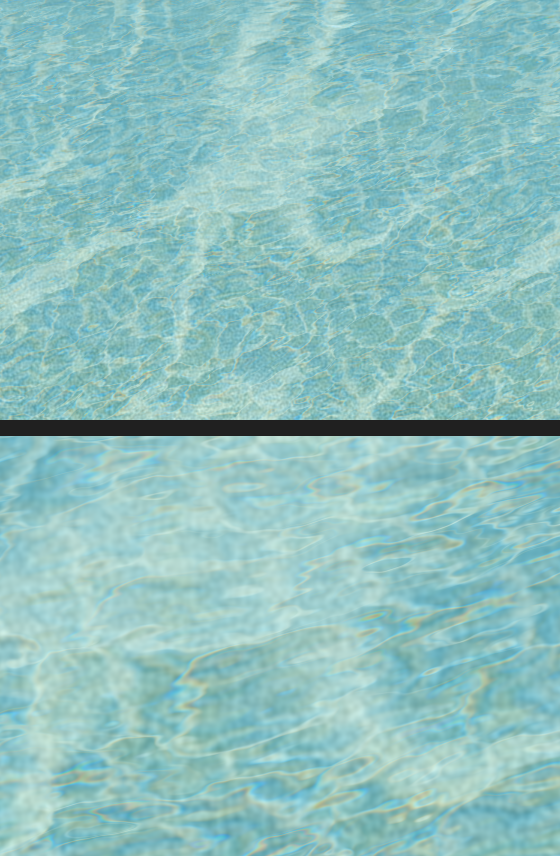
Top, the full canvas; bottom, a detail of the centre.
Reproduce this texture procedurally as a Shadertoy shader.

```glsl
const vec3 DEEP = vec3(0.405, 0.675, 0.718);
const vec3 PALE = vec3(0.750, 0.875, 0.845);
const vec3 SAND_SHIFT = vec3(0.035, 0.005, -0.062);
const vec3 SKY_SHIFT = vec3(0.02, 0.03, 0.07);
const vec3 FRINGE = vec3(0.10, 0.0, -0.15);

const vec2 BAND_DIR = vec2(0.62, 0.785);   // run of the broad light bands
const vec2 BAND_FREQ = vec2(1.5, 3.6);     // along, across
const float BAND_WIDTH = 0.075;
const vec2 NET_FREQ = vec2(12.0, 19.0);
const float NET_WIDTH = 0.27;
const float SHEAR = 0.25;                  // rise of the ripples to the right
const float DEPTH = 0.0017;                // refraction strength
const float DISPERSION = 0.10;
const vec2 PRISM = vec2(0.0008, -0.0012);
const float RING_CELLS = 5.0;
const float RING_FREQ = 360.0;
const float CONTOUR_FREQ = 48.0;
const float CONTOUR_LIGHT = 0.19;
const vec3 CONTOUR_PHASE = vec3(-0.35, 0.0, 0.35);
const float GRAIN_FREQ = 140.0;
const int AA = 2;

vec2 hash22(vec2 p) {
    vec3 q = fract(p.xyx * vec3(0.1031, 0.1030, 0.0973));
    q += dot(q, q.yzx + 33.33);
    return fract((q.xx + q.yz) * q.zy);
}

float corner(vec2 cell, vec2 f, vec2 o) {
    return dot(hash22(cell + o) * 2.0 - 1.0, f - o);
}

// Gradient noise, roughly -0.5 to 0.5
float noise(vec2 p) {
    vec2 i = floor(p), f = p - i;
    vec2 u = f * f * f * (f * (f * 6.0 - 15.0) + 10.0);
    return mix(mix(corner(i, f, vec2(0, 0)), corner(i, f, vec2(1, 0)), u.x),
               mix(corner(i, f, vec2(0, 1)), corner(i, f, vec2(1, 1)), u.x), u.y);
}

// Distance gap between the two nearest scattered points
float cellEdge(vec2 p) {
    vec2 i = floor(p), f = p - i;
    float near = 8.0, second = 8.0;
    for (int y = -1; y <= 1; y++)
    for (int x = -1; x <= 1; x++) {
        vec2 o = vec2(x, y);
        float d = length(o + hash22(i + o) - f);
        second = min(second, max(near, d));
        near = min(near, d);
    }
    return second - near;
}

// Small concentric ripples in some cells
float rings(vec2 p) {
    vec2 g = p * RING_CELLS, id = floor(g);
    vec2 h = hash22(id + 71.0);
    float d = length(g - id - mix(vec2(0.3), vec2(0.7), h)) / RING_CELLS;
    float amount = step(0.5, hash22(id + 19.0).x);
    return 0.012 * amount * cos(d * RING_FREQ) * exp(-d * d * 1500.0);
}

// Water height; ripples flatten towards the top
float surface(vec2 p) {
    vec2 q = vec2(p.x, p.y * (0.8 + 0.35 * p.y));
    q.y -= SHEAR * q.x + 0.04 * noise(q * 4.0);
    return 0.45 * noise(q * vec2(8.0, 16.0))
         + 0.20 * noise(q * vec2(19.0, 42.0) + 7.3)
         + 0.04 * noise(q * vec2(46.0, 92.0) + 3.1)
         + rings(p);
}

// Light focused on the floor
float caustics(vec2 p) {
    vec2 w = p + 0.08 * vec2(noise(p * 3.7 + 4.7), noise(p * 3.7 + 31.2));
    vec2 along = vec2(dot(w, BAND_DIR), dot(w, vec2(-BAND_DIR.y, BAND_DIR.x)));
    float n = abs(noise(along * BAND_FREQ + vec2(5.4, 12.7)));
    float patches = smoothstep(-0.3, 0.3, noise(p * 3.7 + 17.0));
    float band = (1.0 - smoothstep(0.01, BAND_WIDTH, n)) * mix(0.4, 1.0, patches);
    float glow = exp(-10.0 * n);

    vec2 v = w + 0.03 * vec2(noise(p * 13.0 + 2.0), noise(p * 13.0 + 9.0));
    v.y -= SHEAR * v.x;
    float net = 1.0 - smoothstep(0.0, NET_WIDTH, cellEdge(v * NET_FREQ));
    float netAmount = 0.25 + 0.35 * (1.0 - patches) + 0.35 * glow
                    + 0.20 * (1.0 - p.y);
    float thread = 1.0 - smoothstep(0.0, 0.09, abs(noise(v * vec2(9.0, 22.0) + 40.0)));
    float tone = 0.16 + 0.12 * noise(p * 5.3 + 23.0);
    return tone + 0.80 * band + 0.07 * glow + netAmount * net * net + 0.20 * thread;
}

vec3 water(vec2 p) {
    const vec2 e = vec2(0.0015, 0.0);
    float h = surface(p);
    vec2 slope = (vec2(surface(p + e.xy), surface(p + e.yx)) - h) / e.x;
    vec2 bend = slope * DEPTH;

    // Each channel bends by its own amount
    vec3 light = vec3(caustics(p + bend * (1.0 - DISPERSION) - PRISM),
                      caustics(p + bend),
                      caustics(p + bend * (1.0 + DISPERSION) + PRISM));

    // Thin ripple lines along the height contours, fading in calm water
    float lively = mix(0.3, 1.0, smoothstep(-0.25, 0.05, noise(p * 3.3 + 61.0)));
    light += CONTOUR_LIGHT * lively * (0.6 + 0.6 * light.g)
           * sin(h * CONTOUR_FREQ + CONTOUR_PHASE);
    light = 1.0 - exp(-1.3 * max(light, 0.0));
    vec3 col = mix(DEEP, PALE, light);
    col += FRINGE * (light.r - light.b);

    // Sandy floor, grain and sky sheen
    float low = 1.0 - p.y;
    float sand = smoothstep(-0.12, 0.28, 0.5 * noise(p * 6.0 + bend * 30.0 + 51.0)
               + 0.30 * (low - 0.55) + 0.5 * noise(p * 30.0 + bend * 60.0));
    col += SAND_SHIFT * sand * (1.0 - 0.6 * light.g);
    col += 0.16 * noise(p * GRAIN_FREQ) * (0.3 + 0.7 * low);
    col += 0.0016 * slope.y;
    col += SKY_SHIFT * smoothstep(8.0, 17.0, slope.x + 0.5 * slope.y);
    return col;
}

void mainImage(out vec4 fragColor, in vec2 fragCoord) {
    vec3 sum = vec3(0.0);
    for (int y = 0; y < AA; y++)
    for (int x = 0; x < AA; x++) {
        vec2 offset = (vec2(x, y) + 0.5) / float(AA) - 0.5;
        sum += water((fragCoord + offset) / iResolution.y);
    }
    fragColor = vec4(clamp(sum / float(AA * AA), 0.0, 1.0), 1.0);
}
```
